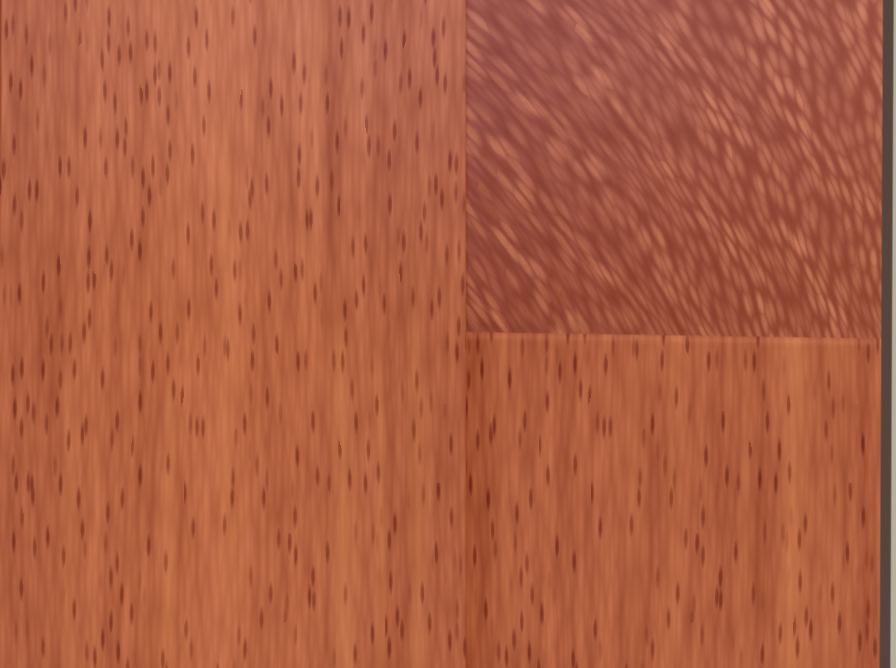
A WebGL 1 fragment shader for this texture:

```glsl
precision highp float;
// Reddish wooden floor boards with straight grain, one flecked board and a dark right edge.
uniform vec2 u_resolution;

vec2 hash2(vec2 p) {
  p = mod(p, 289.0);
  vec2 q = vec2(dot(p, vec2(12.7, 31.1)), dot(p, vec2(26.9, 18.3)));
  return fract(sin(q) * 4375.85);
}

// Cellular noise: distance to the nearest point and that point's random value
vec2 cells(vec2 p) {
  vec2 base = floor(p), f = fract(p);
  vec2 nearest = vec2(9.0, 0.0);
  for (int j = -1; j <= 1; j++) {
    for (int i = -1; i <= 1; i++) {
      vec2 offset = vec2(float(i), float(j));
      vec2 h = hash2(base + offset);
      float d = length(offset + h - f);
      if (d < nearest.x) nearest = vec2(d, fract(h.x * 7.3 + h.y * 3.1));
    }
  }
  return nearest;
}

// Soft vertical streak around a centre line
float streak(float x, float centre, float width) {
  float d = (x - centre) / width;
  return exp(-d * d);
}

// Fine fibres, roughly centred on zero
float fibres(vec2 p) {
  float coarse = cells(vec2(p.x * 48.0, p.y * 3.5)).x;
  float fine = cells(vec2(p.x * 115.0 + 17.0, p.y * 13.0)).x;
  return 0.5 * coarse + 0.6 * fine - 0.5;
}

float pores(vec2 p) {
  vec2 c = cells(vec2(p.x * 80.0 + 5.0, p.y * 15.0));
  return smoothstep(0.34, 0.08, c.x) * smoothstep(0.5, 0.8, c.y);
}

// Broad bands of growth from layered sines
float bands(float x) {
  return 0.45 * sin(x * 47.0 + 2.0 * sin(x * 13.0))
       + 0.35 * sin(x * 109.0 + 1.7 * sin(x * 31.0))
       + 0.25 * sin(x * 211.0 + 2.0 * sin(x * 57.0));
}

vec3 grain(vec3 base, vec2 p, float light) {
  float tone = 0.028 * bands(p.x) - 0.14 * fibres(p);
  vec3 c = base + tone * vec3(1.0, 0.88, 0.66);
  c = mix(c, vec3(0.84, 0.53, 0.33), clamp(light, 0.0, 1.0) * 0.6);
  return c - pores(p) * vec3(0.15, 0.13, 0.09);
}

vec3 longBoard(vec2 p) {
  float low = smoothstep(0.72, 0.3, p.y);
  float mid = smoothstep(0.0, 0.25, p.y) * smoothstep(0.95, 0.6, p.y);
  float light = 0.6 * streak(p.x, 0.253, 0.009) * (0.4 + 0.6 * low)
              + 0.5 * streak(p.x, 0.340, 0.013) * mid
              + 0.8 * streak(p.x, 0.510, 0.017) * low
              + 0.6 * streak(p.x, 0.568, 0.009) * low
              + 0.6 * streak(p.x, 0.622, 0.014) * low
              + 0.4 * streak(p.x, 0.105, 0.011) * low
              + 0.3 * streak(p.x, 0.475, 0.010) * (1.0 - low);
  light *= 0.65 + 0.7 * cells(vec2(p.x * 65.0, p.y * 7.0)).x;
  vec3 base = mix(vec3(0.66, 0.35, 0.235), vec3(0.715, 0.395, 0.26),
                  streak(p.x, 0.30, 0.22));
  return grain(base, p, light);
}

vec3 lowerBoard(vec2 p) {
  float light = 0.65 * streak(p.x, 1.185, 0.018) + 0.35 * streak(p.x, 0.95, 0.011)
              + 0.35 * streak(p.x, 1.005, 0.010) + 0.30 * streak(p.x, 1.115, 0.012)
              + 0.30 * streak(p.x, 0.755, 0.009) + 0.25 * streak(p.x, 1.25, 0.015);
  vec3 base = vec3(0.675, 0.36, 0.24) - 0.055 * streak(p.x, 0.70, 0.035);
  return grain(base, p + vec2(3.0, 0.0), light);
}

// Interlocked grain: slanting pale flecks that straighten towards the right
vec3 fleckedBoard(vec2 p) {
  float right = clamp((p.x - 0.69) / 0.63, 0.0, 1.0);
  float across = p.x + mix(0.66, 0.20, right) * (p.y - 0.5);
  across += 0.004 * sin(p.y * 32.0 + p.x * 21.0);
  vec2 big = cells(vec2(across * 68.0, p.y * 22.0));
  vec2 small = cells(vec2(across * 105.0 + 9.0, p.y * 25.0));
  float fleck = mix(smoothstep(0.58, 0.16, big.x) * (0.35 + 0.65 * big.y),
                    smoothstep(0.65, 0.15, small.x) * (0.4 + 0.6 * small.y),
                    smoothstep(0.1, 0.75, right));
  float cluster = 0.7 + 0.3 * sin(across * 63.0 + 2.0 * sin(p.y * 9.0));
  vec3 base = mix(vec3(0.54, 0.255, 0.19), vec3(0.59, 0.295, 0.21), right);
  vec3 c = mix(base, vec3(0.79, 0.48, 0.34), fleck * cluster * 0.75);
  return c - 0.07 * (small.x - 0.45);
}

void main() {
  vec2 uv = gl_FragCoord.xy / u_resolution;
  vec2 p = vec2(uv.x * 1.34, uv.y);
  float soft = 1.2 / u_resolution.y;
  vec2 bent = p + vec2(0.003 * sin(p.y * 5.0 + p.x * 8.0), 0.0);

  // Three boards and their joints
  float seamY = 0.503 - 0.016 * (p.x - 0.697);
  float upper = smoothstep(-soft, soft, p.y - seamY);
  float rightSide = smoothstep(-soft, soft, p.x - 0.697);
  vec3 rightBoards = mix(lowerBoard(bent), fleckedBoard(p), upper);
  rightBoards += 0.035 * streak(p.y, seamY - 0.006, 0.005);
  vec3 color = mix(longBoard(bent), rightBoards, rightSide);
  color -= 0.05 * streak(p.x, 0.697, 0.0025);

  // Pale sheen along the top
  float sheen = smoothstep(0.45, 1.05, p.y) * (0.6 + 0.4 * streak(p.x, 0.75, 0.45));
  color += sheen * vec3(0.045, 0.06, 0.095);
  color -= 0.15 * smoothstep(0.004, 0.0, p.x) * smoothstep(0.6, 1.0, p.y);

  // Dark side of the board and the pale floor beyond
  float edge = p.x - 0.005 * (p.y - 0.5);
  color = mix(color, vec3(0.34, 0.27, 0.24), smoothstep(-soft, soft, edge - 1.318));
  color = mix(color, vec3(0.71, 0.69, 0.62), smoothstep(-soft, soft, edge - 1.334));
  gl_FragColor = vec4(clamp(color, 0.0, 1.0), 1.0);
}
```
